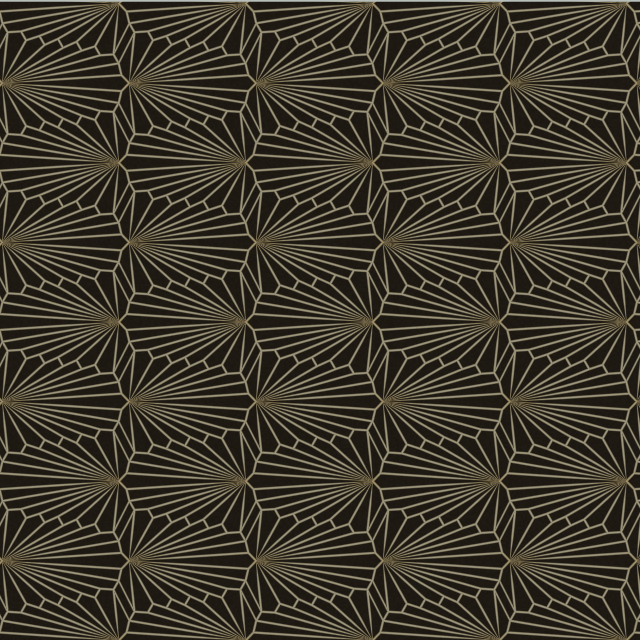
Give the GLSL for this pattern, as a three.js fragment shader.

```glsl
varying vec2 vUv;

const float PERIOD = 0.1983;                 // hub spacing across
const float ROW = 0.1244;                    // spacing between opposed fan rows
const vec2 ORIGIN = vec2(0.0035, 0.1237);    // one hub that opens to the right
const vec2 HUB = vec2(-0.0911, 0.5 * ROW);   // hub relative to its strip centre
const vec2 HALF_TICK = vec2(0.0040, 0.0070);
const int TICKS = 7;
const float LINE = 0.00165;
const float SOFTNESS = 0.0014;

const vec3 GROUND = vec3(0.115, 0.100, 0.072);
const vec3 BRASS = vec3(0.615, 0.585, 0.480);
const vec3 WARM_GOLD = vec3(0.620, 0.535, 0.345);
const vec3 PALE_EDGE = vec3(0.72, 0.75, 0.73);

float hash(vec2 p) {
  vec3 h = fract(vec3(p.xyx) * 0.1031);
  h += dot(h, h.yzx + 33.33);
  return fract((h.x + h.y) * h.z);
}

// Soft line whose half width runs from startWidth to endWidth.
float stroke(vec2 p, vec2 a, vec2 b, float startWidth, float endWidth) {
  vec2 ab = b - a;
  float t = clamp(dot(p - a, ab) / dot(ab, ab), 0.0, 1.0);
  float width = mix(startWidth, endWidth, smoothstep(0.0, 0.55, t));
  float d = length(p - a - t * ab);
  return 1.0 - smoothstep(width - SOFTNESS, width + SOFTNESS, d);
}

// Middle of each short step on the border between opposed fans.
vec2 tickCentre(int i) {
  float s = 2.0 * float(i) / float(TICKS - 1) - 1.0;
  return vec2(0.0868 * s, 0.01215 * (s + s * s * s));
}

// Staircase border shared by two fans.
float staircase(vec2 p) {
  float ink = 0.0;
  for (int i = 0; i < TICKS; i++) {
    vec2 c = tickCentre(i);
    ink = max(ink, stroke(p, c - HALF_TICK, c + HALF_TICK, LINE, LINE));
    if (i < TICKS - 1) {
      vec2 next = tickCentre(i + 1) - HALF_TICK;
      ink = max(ink, stroke(p, c + HALF_TICK, next, LINE, LINE));
    }
  }
  return ink;
}

// Half a fan: rays, pointed tip, and the link across the gap beside the hub.
float halfFan(vec2 p) {
  float ink = 0.0;
  for (int i = 0; i < TICKS; i++) {
    vec2 rayEnd = tickCentre(i) + HALF_TICK;
    ink = max(ink, stroke(p, HUB, rayEnd, 0.0003, LINE));
  }
  vec2 nextHub = HUB + vec2(PERIOD, 0.0);
  vec2 shoulder = nextHub - vec2(0.0120, 0.0125);
  vec2 corner = tickCentre(TICKS - 1) + HALF_TICK;
  vec2 linkEnd = tickCentre(0) + HALF_TICK;
  ink = max(ink, stroke(p, HUB, shoulder, 0.0003, LINE));
  ink = max(ink, stroke(p, nextHub, shoulder, LINE, LINE));
  ink = max(ink, stroke(p, shoulder, corner, LINE, LINE));
  return max(ink, stroke(p, corner - vec2(PERIOD, 0.0), linkEnd, 0.0013, 0.0013));
}

// Gold sheen where the rays converge, stretched along the fan.
float hubGlow(vec2 p) {
  vec2 d = (p - HUB - vec2(0.016, 0.0)) / vec2(0.030, 0.012);
  return exp(-dot(d, d));
}

void main() {
  // Mirror the rows into one strip and repeat it across.
  vec2 p = vUv - ORIGIN;
  float fromRow = abs(mod(p.y + ROW, 2.0 * ROW) - ROW);
  float x = mod(p.x + HUB.x + 0.5 * PERIOD, PERIOD) - 0.5 * PERIOD;
  vec2 cell = vec2(x, 0.5 * ROW - fromRow);

  // A half turn maps each fan onto its opposed neighbour.
  float ink = 0.0;
  float glow = 0.0;
  for (int k = -1; k <= 1; k++) {
    vec2 q = cell + vec2(float(k) * PERIOD, 0.0);
    ink = max(ink, max(staircase(q), max(halfFan(q), halfFan(-q))));
    glow = max(glow, max(hubGlow(q), hubGlow(-q)));
  }

  // Metallic lines on a dark ground, with faint grain.
  vec3 color = mix(GROUND, mix(BRASS, WARM_GOLD, 0.8 * glow), ink);
  color += 0.014 * (hash(floor(vUv * 300.0)) - 0.5);

  // Thin pale strip along the upper edge.
  color = mix(color, PALE_EDGE, smoothstep(0.9960, 0.9985, vUv.y));
  gl_FragColor = vec4(color, 1.0);
}
```
